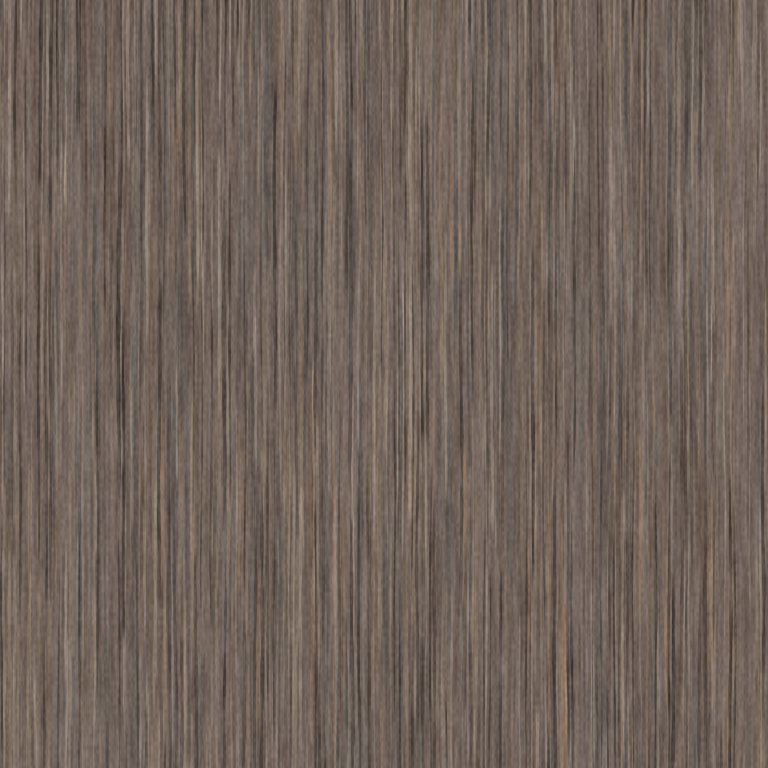
Write a WebGL 1 fragment shader that draws this texture.

```glsl
precision highp float;
uniform vec2 u_resolution;

vec2 hash2(vec2 p) {
  vec2 q = vec2(dot(p, vec2(12.99, 78.23)), dot(p, vec2(39.35, 11.14)));
  return fract(sin(q) * 4375.85);
}

// Smooth value noise, stretched along y by the caller
float fibre(vec2 p) {
  vec2 cell = floor(p), f = fract(p);
  f = f * f * (3.0 - 2.0 * f);
  float low = mix(hash2(cell).x, hash2(cell + vec2(1.0, 0.0)).x, f.x);
  float high = mix(hash2(cell + vec2(0.0, 1.0)).x, hash2(cell + 1.0).x, f.x);
  return mix(low, high, f.y) - 0.5;
}

// Cellular layer of long vertical strands; returns coverage
float strands(vec2 uv, vec2 grid, float share, float seed) {
  vec2 p = uv * grid;
  float coverage = 0.0;
  for (int i = -1; i <= 1; i++) {
    float column = floor(p.x) + float(i);
    float y = p.y + hash2(vec2(column, seed)).x * 9.0;
    vec2 id = vec2(column, floor(y) + seed * 7.0);
    vec2 place = hash2(id);
    vec2 look = hash2(id + 53.7);
    float taper = sin(3.14159 * fract(y));
    float centre = column + 0.15 + 0.7 * place.x + 0.08 * sin(y * 8.0 + place.y * 6.3);
    float halfWidth = mix(0.12, 0.31, look.y) * (0.7 + 0.3 * taper);
    halfWidth *= 1.0 + 0.2 * sin(y * 31.0 + place.x * 40.0);
    float line = 1.0 - smoothstep(halfWidth - 0.09, halfWidth + 0.1, abs(p.x - centre));
    float fade = 0.85 + 0.15 * sin(y * 19.0 + place.y * 50.0);
    float strength = step(look.x, share) * smoothstep(0.0, 0.35, taper) * mix(0.5, 1.0, place.y);
    coverage = max(coverage, line * strength * fade);
  }
  return coverage;
}

void main() {
  vec2 uv = gl_FragCoord.xy / u_resolution;

  // Slight drift keeps the grain from being perfectly straight
  uv.x += 0.0005 * sin(uv.y * 9.0 + uv.x * 23.0) + 0.0002 * sin(uv.y * 31.0 - uv.x * 47.0);

  // Ground: wide tonal bands, cool and warm shifts
  vec3 color = vec3(0.44, 0.386, 0.354);
  color += 0.045 * fibre(uv * vec2(36.0, 3.0));
  color += vec3(0.02, 0.0, -0.015) * fibre(uv * vec2(80.0, 3.0) + 31.0);

  // Coloured strands, from pale to dark
  color = mix(color, vec3(0.54, 0.465, 0.385), 0.9 * strands(uv, vec2(118.0, 2.3), 0.42, 2.0));
  color = mix(color, vec3(0.585, 0.53, 0.48), 0.9 * strands(uv, vec2(134.0, 2.6), 0.42, 1.0));
  color = mix(color, vec3(0.58, 0.46, 0.37), 0.8 * strands(uv, vec2(110.0, 4.0), 0.06, 3.0));
  color = mix(color, vec3(0.35, 0.34, 0.332), 0.75 * strands(uv, vec2(112.0, 2.8), 0.28, 4.0));
  color = mix(color, vec3(0.262, 0.23, 0.212), 0.9 * strands(uv, vec2(128.0, 2.1), 0.45, 5.0));

  // Fine fibres and short pores over everything
  color += 0.1 * fibre(uv * vec2(330.0, 9.0) + 67.0);
  color += 0.06 * fibre(uv * vec2(380.0, 45.0) + 23.0);
  color += 0.06 * fibre(uv * vec2(420.0, 190.0) + 13.0);
  gl_FragColor = vec4(color, 1.0);
}
```
